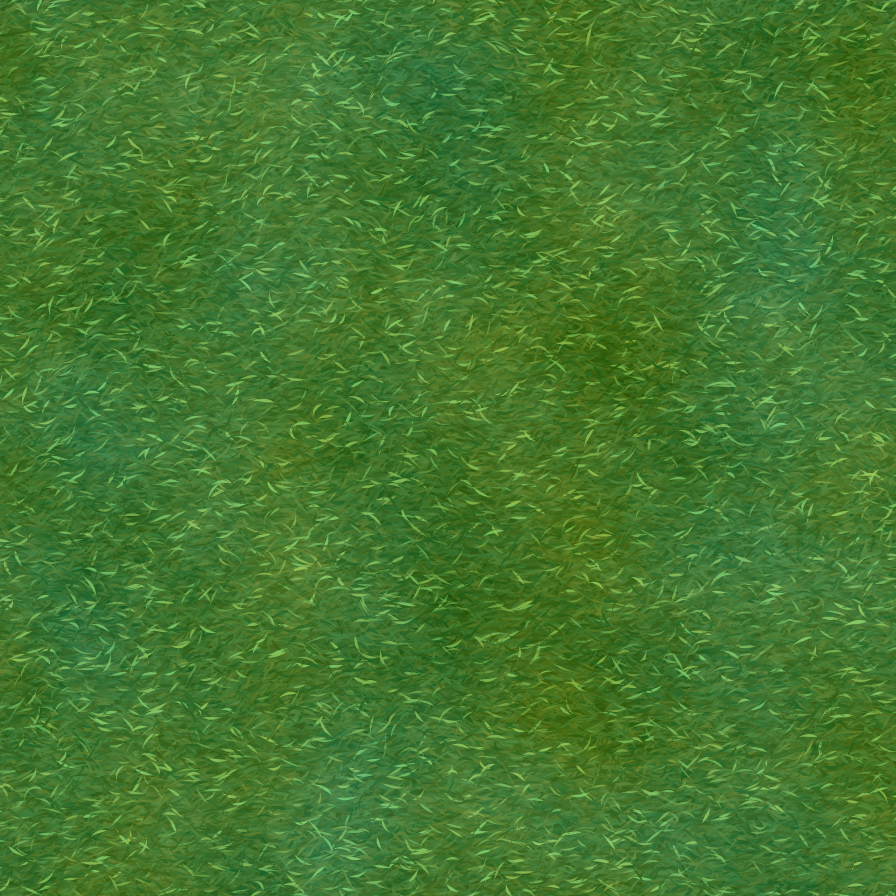
Reproduce this texture procedurally as a WebGL 1 fragment shader.

```glsl
precision highp float;
// Mown grass seen from above: short, curved, tapered blades lying mostly flat.
// Jittered grids of blades are painted layer over layer, from dark to bright,
// then gradient noise tints broad olive and bluish green patches.
uniform vec2 u_resolution;

vec4 hash4(vec3 p) {
  vec4 q = fract(p.xyzx * vec4(0.1031, 0.1030, 0.0973, 0.1099));
  q += dot(q, q.wzxy + 33.33);
  return fract((q.xxyz + q.yzzw) * q.zywx);
}

float cornerSlope(vec2 corner, vec2 offset) {
  float angle = 6.2832 * hash4(vec3(corner, 71.0)).x;
  return dot(vec2(cos(angle), sin(angle)), offset);
}

float gradientNoise(vec2 p) {
  vec2 i = floor(p), f = fract(p);
  vec2 u = f * f * f * (f * (f * 6.0 - 15.0) + 10.0);
  vec2 e = vec2(1.0, 0.0);
  float low = mix(cornerSlope(i, f), cornerSlope(i + e.xy, f - e.xy), u.x);
  float high = mix(cornerSlope(i + e.yx, f - e.yx), cornerSlope(i + 1.0, f - 1.0), u.x);
  return mix(low, high, u.y);
}

// Coverage of a blade along x, pointed at both ends and bowed by bend.
float bladeMask(vec2 p, float halfLength, float halfWidth, float bend, float pixel) {
  float t = p.x / halfLength;
  float taper = halfWidth * (1.0 - t * t) * (1.0 - 0.35 * t);
  float d = abs(p.y - bend * t * t) - taper;
  return clamp(0.5 - d / pixel, 0.0, 1.0) * step(abs(t), 1.25);
}

vec3 bladeColor(vec4 rnd, float height) {
  vec3 dark = vec3(0.13, 0.35, 0.09);
  vec3 light = vec3(0.39, 0.57, 0.26);
  vec3 bright = vec3(0.53, 0.78, 0.38);
  vec3 color = mix(dark, light, clamp(rnd.x * 0.85 + height * 0.15, 0.0, 1.0));
  float sunlit = step(0.72, height) * step(0.80, rnd.x);
  color = mix(color, bright, sunlit * (0.55 + 0.45 * rnd.y));
  return color + (rnd.z - 0.5) * vec3(0.09, -0.03, -0.08);
}

void main() {
  vec2 uv = gl_FragCoord.xy / u_resolution.y;
  float pixel = 1.0 / u_resolution.y;
  float lean = 0.5 * gradientNoise(uv * 9.0 + 40.0);

  // Soft, sideways streaked ground below the blades
  float streaks = gradientNoise(uv * vec2(60.0, 170.0));
  vec3 color = vec3(0.25, 0.44, 0.17) + 0.12 * streaks;

  // Blades, painted from the lowest layer to the highest
  const float cellSize = 0.016;
  for (int layer = 0; layer < 13; layer++) {
    float height = float(layer) / 12.0;
    vec2 grid = uv / cellSize + float(layer) * vec2(0.37, 0.61);
    vec2 cell = floor(grid);
    for (int y = -1; y <= 1; y++) {
      for (int x = -1; x <= 1; x++) {
        vec2 id = cell + vec2(float(x), float(y));
        vec4 place = hash4(vec3(id, float(layer) * 7.0 + 3.0));
        vec4 look = hash4(vec3(id, float(layer) * 7.0 + 151.0));
        vec2 p = (grid - id - place.xy) * cellSize;

        // Mostly flat, with a few upright strays
        float spread = place.z * 2.0 - 1.0;
        float angle = lean + 0.12 + 0.55 * spread + 0.6 * spread * spread * spread;
        float c = cos(angle), s = sin(angle);
        p = vec2(c * p.x + s * p.y, c * p.y - s * p.x);
        p.x *= place.w < 0.5 ? -1.0 : 1.0;

        float halfLength = mix(0.007, 0.0125, look.w);
        float halfWidth = mix(0.0020, 0.0012, height) * (0.75 + 0.5 * look.y);
        float bend = (place.w - 0.5) * 0.006;
        float mask = bladeMask(p, halfLength, halfWidth, bend, pixel);
        color = mix(color, bladeColor(look, height), mask * (0.6 + 0.3 * look.y));
      }
    }
  }

  // Broad patches of hue and light
  float hue = gradientNoise(uv * 4.0 + 11.0) + 0.5 * gradientNoise(uv * 9.0 + 5.0);
  float shade = gradientNoise(uv * 5.0 + 23.0) + 0.5 * gradientNoise(uv * 13.0 + 2.0);
  color += hue * vec3(0.05, -0.02, -0.11);
  color += shade * vec3(0.07, 0.06, 0.06);
  gl_FragColor = vec4(clamp(color, 0.0, 1.0), 1.0);
}
```
